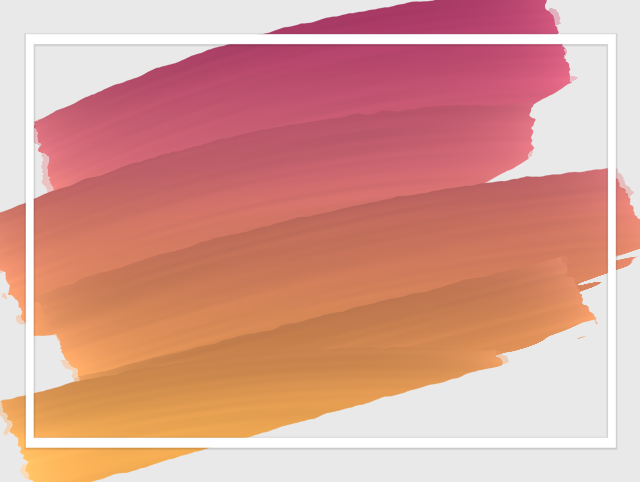
Reproduce this background procedurally as a WebGL 1 fragment shader.

```glsl
precision highp float;
// Five overlapping slanted paint strokes, magenta down to orange, on pale grey
// behind a thin white frame. Each stroke is bounded by two quadratic edges and
// two leaning ends, roughened by value noise and shaded with bristle streaks.

uniform vec2 u_resolution;

const float HEIGHT = 0.7526;         // canvas height, in canvas widths
const vec3 PAPER = vec3(0.914);
const vec3 MAGENTA = vec3(0.68, 0.23, 0.41);
const vec3 ROSE = vec3(0.77, 0.37, 0.44);
const vec3 TERRACOTTA = vec3(0.78, 0.45, 0.36);
const vec3 COPPER = vec3(0.81, 0.52, 0.32);
const vec3 ORANGE = vec3(0.89, 0.63, 0.30);
const vec3 END_GLOW = vec3(0.15, 0.11, 0.09);
const float EDGE_SHADE = -0.055;     // tone at the upper edge of a stroke
const float BODY_LIGHT = 0.055;      // tone further down the stroke
const float STREAKS = 0.10;
const float END_ROUGHNESS = 0.022;
const float SIDE_ROUGHNESS = 0.006;
const float FRINGE_WIDTH = 0.010;
const float FRINGE_ALPHA = 0.38;
const vec2 FRAME_CENTER = vec2(0.5013, 0.3762);
const vec2 FRAME_OUTER = vec2(0.4610, 0.3229);
const vec2 FRAME_INNER = vec2(0.4486, 0.3073);

float hash(vec2 p) {
  return fract(sin(dot(p, vec2(127.1, 311.7))) * 43758.5453);
}

float noise(vec2 p) {
  vec2 i = floor(p), f = fract(p);
  f = f * f * (3.0 - 2.0 * f);
  return mix(mix(hash(i), hash(i + vec2(1.0, 0.0)), f.x),
             mix(hash(i + vec2(0.0, 1.0)), hash(i + 1.0), f.x), f.y);
}

float fbm(vec2 p) {
  float sum = 0.0, weight = 0.55;
  for (int i = 0; i < 3; i++) {
    sum += weight * noise(p);
    p = p * 2.1 + 7.3;
    weight *= 0.5;
  }
  return sum;
}

float quadratic(vec3 c, float x) {
  return c.x + x * (c.y + x * c.z);
}

// Signed distance of a box, negative inside
float box(vec2 p, vec2 halfSize) {
  vec2 q = abs(p) - halfSize;
  return max(q.x, q.y);
}

// Vertical colour ramp shared by all strokes
vec3 pigment(float y) {
  vec3 c = mix(MAGENTA, ROSE, smoothstep(0.0, 0.25, y));
  c = mix(c, TERRACOTTA, smoothstep(0.21, 0.40, y));
  c = mix(c, COPPER, smoothstep(0.36, 0.54, y));
  return mix(c, ORANGE, smoothstep(0.50, 0.72, y));
}

// Edges are y(x) quadratics; ends are x(y) lines as (offset, lean)
vec3 paint(vec3 under, vec2 p, vec3 top, vec3 bottom, vec2 left, vec2 right, float seed) {
  float px = 0.8 / u_resolution.x;
  float depth = p.y - quadratic(top, p.x);
  float below = quadratic(bottom, p.x) - p.y;
  float fromLeft = p.x - left.x - left.y * p.y;
  float fromRight = right.x + right.y * p.y - p.x;
  float ends = min(fromLeft, fromRight);

  // Ragged ends, gently wavy sides, dry bristles at the lower right
  float slant = p.y + 0.3 * p.x;
  float ragged = (fbm(vec2(p.x * 18.0 + seed, slant * 75.0)) - 0.48) * END_ROUGHNESS;
  float wavy = (fbm(vec2(p.x * 45.0, seed)) - 0.48) * SIDE_ROUGHNESS;
  float dry = smoothstep(0.72, 0.92, p.x) * smoothstep(0.28, 0.40, p.y);
  float bristle = dry * 0.045 * (noise(vec2(p.x * 22.0, slant * 130.0 + seed)) - 0.5);
  float inside = min(min(depth + wavy, below + wavy + bristle), ends + ragged);
  float body = smoothstep(-px, px, inside);
  float patchy = smoothstep(0.5, 0.56, noise(p * 38.0 + seed));
  float fringe = smoothstep(-px, px, inside + FRINGE_WIDTH * patchy)
               * smoothstep(0.03, 0.0, ends) * step(0.0, depth) * step(0.0, below);

  // Shading follows the upper edge of the stroke
  float broad = noise(vec2(p.x * 2.0 + seed, depth * 38.0));
  float fine = noise(vec2(p.x * 3.5, depth * 130.0 + seed));
  float tone = mix(EDGE_SHADE, BODY_LIGHT, smoothstep(0.0, 0.15, depth));
  tone += STREAKS * (0.6 * broad + 0.4 * fine - 0.5);
  vec3 color = pigment(p.y) * (1.0 + tone) + END_GLOW * exp(-max(ends, 0.0) * 13.0);
  return mix(under, color, max(body, FRINGE_ALPHA * fringe));
}

void main() {
  vec2 uv = gl_FragCoord.xy / u_resolution;
  vec2 p = vec2(uv.x, (1.0 - uv.y) * HEIGHT);   // y runs downward
  float px = 0.8 / u_resolution.x;

  // Strokes, from the back to the front
  vec3 color = PAPER;
  color = paint(color, p, vec3(0.2166, -0.517, 0.29), vec3(0.646, -0.58, 0.0),
                vec2(0.004, 0.27), vec2(0.853, 0.35), 3.0);
  color = paint(color, p, vec3(0.332, -0.42, 0.26), vec3(0.5285, -0.0526, -0.35),
                vec2(-0.188, 0.45), vec2(0.842, -0.06), 17.0);
  color = paint(color, p, vec3(0.482, -0.375, 0.153), vec3(0.551, 0.429, -0.59),
                vec2(-0.202, 0.55), vec2(0.8235, 0.5), 29.0);
  color = paint(color, p, vec3(0.62, -0.25, 0.0), vec3(0.798, -0.31, 0.0),
                vec2(-0.202, 0.55), vec2(0.643, 0.575), 41.0);
  color = paint(color, p, vec3(0.627, -0.28, 0.23), vec3(0.793, -0.285, 0.0),
                vec2(-0.271, 0.43), vec2(0.78, 0.0), 53.0);

  // White frame with a faint shadow
  vec2 q = p - FRAME_CENTER;
  float frame = max(box(q, FRAME_OUTER), -box(q, FRAME_INNER));
  vec2 s = q - vec2(0.0, 0.001);
  float shadow = max(box(s, FRAME_OUTER), -box(s, FRAME_INNER));
  color *= 1.0 - 0.13 * smoothstep(0.004, 0.0, shadow);
  color = mix(color, vec3(1.0), smoothstep(px, -px, frame));
  gl_FragColor = vec4(color, 1.0);
}
```
